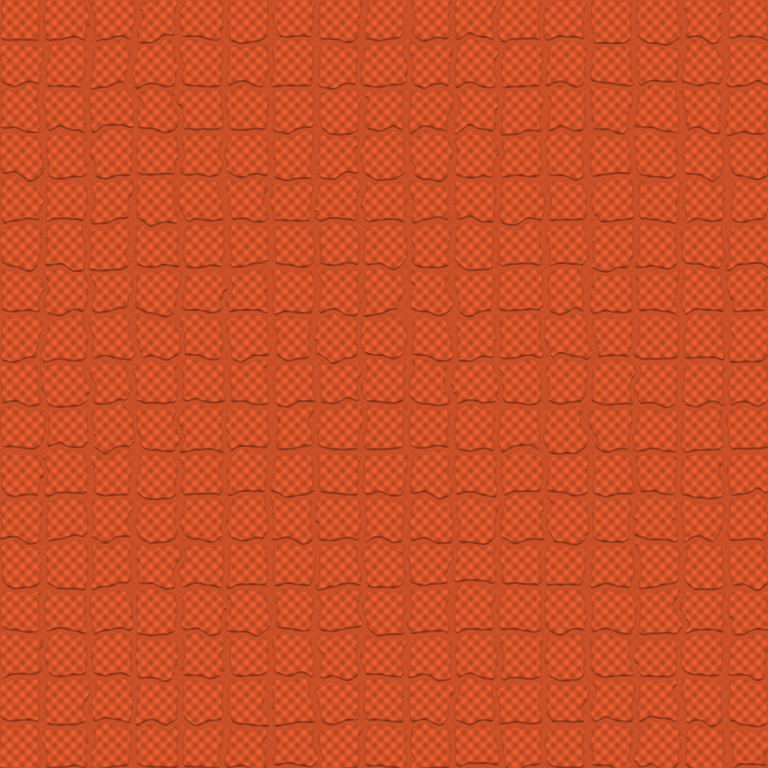
This pattern is drawn by a Shadertoy shader. Its source:

```glsl
float hash(vec2 p) {
    return fract(sin(dot(p, vec2(127.1, 311.7))) * 43758.5453);
}

// Value noise centred on zero
float noise(vec2 p) {
    vec2 i = floor(p), f = fract(p);
    f = f * f * (3.0 - 2.0 * f);
    return mix(mix(hash(i), hash(i + vec2(1, 0)), f.x),
               mix(hash(i + vec2(0, 1)), hash(i + vec2(1, 1)), f.x), f.y) - 0.5;
}

// Gentle wobble, rare kinks and ragged upright sides
vec2 wobble(vec2 p) {
    vec2 n = vec2(noise(p * 2.7 + 17.3), noise(p * 3.0 + 61.9));
    vec2 grain = vec2(noise(p * vec2(5.0, 12.0) + 5.1), noise(p * 7.0 + 38.4));
    return vec2(0.13, 0.17) * n + 0.45 * n * n * n + vec2(0.06, 0.02) * grain;
}

// Raised tile: 1 on its face, 0 in the groove
float tileHeight(vec2 p, float soft) {
    vec2 f = fract(p + wobble(p)) - 0.5;
    vec2 d = abs(f) - vec2(0.34, 0.35);
    float dist = length(max(d, 0.0)) + min(max(d.x, d.y), 0.0) - 0.08;
    return 1.0 - smoothstep(-soft, soft, dist);
}

void mainImage(out vec4 fragColor, in vec2 fragCoord) {
    vec2 uv = fragCoord / iResolution.y;
    vec2 p = uv * 16.87 + 0.055;
    float soft = max(0.022, 0.6 * 16.87 / iResolution.y);
    float face = tileHeight(p, soft);

    // Relief slopes, lit from above
    vec2 e = vec2(0.022, 0.0);
    float rise = tileHeight(p + e.yx, soft) - tileHeight(p - e.yx, soft);
    float side = tileHeight(p + e.xy, soft) - tileHeight(p - e.xy, soft);
    float underside = max(rise - 0.35 * abs(side), 0.0);

    // Woven checker, fainter in the grooves
    vec2 w = uv * 6.2832 * 60.0;
    float weave = sin(w.x) * sin(w.y);

    float shade = mix(0.79 + 0.02 * weave, 0.825 + 0.13 * weave, face);
    shade -= 0.26 * underside + 0.06 * abs(side);

    fragColor = vec4(shade * vec3(1.0, 0.395, 0.198), 1.0);
}
```
